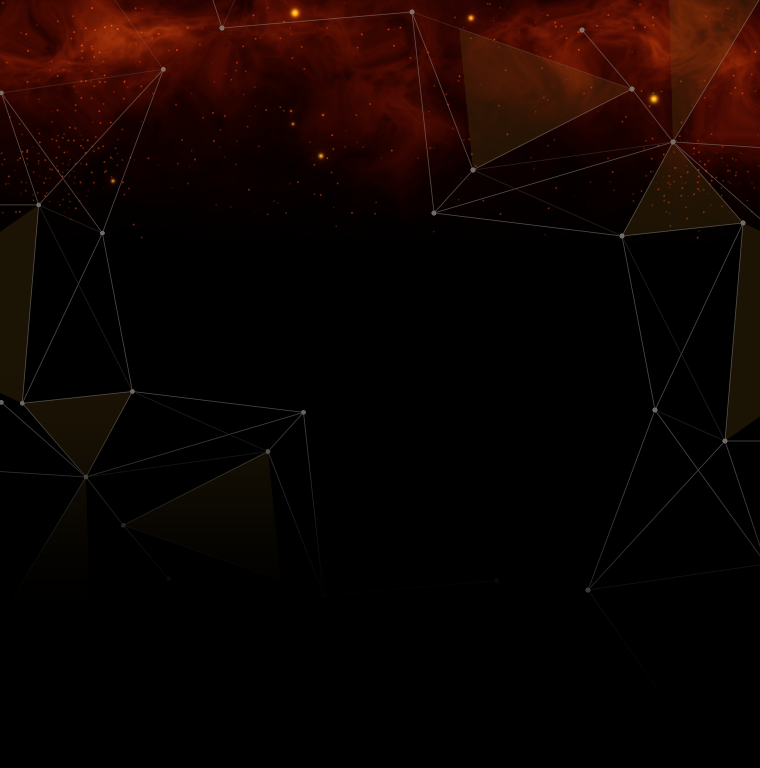
This background is drawn by a Shadertoy shader. Its source:

```glsl
#define SPAN 768.0
#define NEBULA_END 268.0
#define DOT_RADIUS 2.6
#define LINE_ALPHA 0.42
#define FILL_ALPHA 0.26
#define MESH_GREY vec3(0.58, 0.56, 0.54)
#define FILL_GOLD vec3(0.40, 0.28, 0.06)
#define COPY_SCALE 0.91

float hash(vec2 p) {
    vec3 q = fract(vec3(p.xyx) * 0.1031);
    q += dot(q, q.yzx + 33.33);
    return fract((q.x + q.y) * q.z);
}

float noise(vec2 p) {
    vec2 i = floor(p), f = fract(p);
    f = f * f * (3.0 - 2.0 * f);
    return mix(mix(hash(i), hash(i + vec2(1, 0)), f.x),
               mix(hash(i + vec2(0, 1)), hash(i + vec2(1, 1)), f.x), f.y);
}

float fbm(vec2 p) {
    float sum = 0.0, amp = 0.52;
    for (int i = 0; i < 4; i++) {
        sum += amp * noise(p);
        p = mat2(1.6, 1.2, -1.2, 1.6) * p + 17.3;
        amp *= 0.5;
    }
    return sum;
}

float blob(vec2 p, vec2 center, vec2 radius) {
    vec2 q = (p - center) / radius;
    return exp(-dot(q, q));
}

// Glowing regions broken up by cloud noise
vec3 nebula(vec2 p) {
    vec2 q = p + 45.0 * (vec2(noise(p / 45.0), noise(p / 45.0 + 40.0)) - 0.5);
    float glow = 0.13
        + 0.62 * blob(q, vec2(145, 35), vec2(85, 55))
        + 0.42 * blob(q, vec2(30, 75), vec2(75, 60))
        + 0.38 * blob(q, vec2(320, 30), vec2(95, 60))
        + 0.38 * blob(q, vec2(405, 120), vec2(50, 75))
        + 0.68 * blob(q, vec2(600, 35), vec2(110, 55))
        + 0.48 * blob(q, vec2(725, 90), vec2(70, 95));
    float cloud = fbm(q / 36.0 + 5.0);
    float wisps = 1.0 - abs(2.0 * fbm(q / 18.0 + 60.0) - 1.0);
    float heat = glow * (0.15 + 1.1 * cloud + 0.35 * wisps * wisps);
    heat *= 1.0 - smoothstep(90.0, NEBULA_END, p.y);
    return vec3(0.62 * heat, 0.19 * heat * heat, 0.03 * heat * heat);
}

vec3 stars(vec2 p, float px) {
    // Fine dust, denser in three clusters
    float density = 0.05 + 0.5 * blob(p, vec2(72, 165), vec2(50, 42))
        + 0.45 * blob(p, vec2(695, 180), vec2(55, 42)) + 0.15 * blob(p, vec2(90, 70), vec2(70, 50));
    density *= 1.0 - smoothstep(190.0, 250.0, p.y);
    vec3 light = vec3(0);
    for (int k = 0; k < 2; k++) {
        float cell = 6.0 + 5.0 * float(k);
        vec2 id = floor(p / cell) + 71.0 * float(k);
        vec2 jitter = 0.25 + 0.5 * vec2(hash(id + 3.1), hash(id + 8.7));
        float d = length(fract(p / cell) - jitter) * cell;
        float lit = step(hash(id), density) * hash(id + 5.5);
        light += vec3(0.60, 0.22, 0.05) * lit * (1.0 - smoothstep(0.0, 0.6 + px, d));
    }
    // Large stars: position and radius
    vec3 big[8] = vec3[8](
        vec3(295, 13, 3.6), vec3(654, 99, 3.6), vec3(471, 18, 2.6), vec3(321, 156, 2.3),
        vec3(293, 124, 1.4), vec3(291, 111, 1.0), vec3(323, 115, 1.0), vec3(113, 181, 1.8));
    for (int i = 0; i < 8; i++) {
        float r = big[i].z, d = length(p - big[i].xy) / r;
        light += vec3(0.85, 0.50 + 0.08 * r, 0.12) * exp(-d * d) * min(1.0, 0.4 + 0.2 * r);
        light += vec3(0.22, 0.06, 0.01) * exp(-d * 0.7);
    }
    return light;
}

// Distance to the nearest line (x) and joint (y) along a path
vec2 walk(vec2 p, vec2 path[16]) {
    vec2 a = path[0], nearest = vec2(dot(p - a, p - a));
    for (int i = 1; i < 16; i++) {
        vec2 b = path[i], ab = b - a, ap = p - a, bp = p - b;
        vec2 off = ap - ab * clamp(dot(ap, ab) / dot(ab, ab), 0.0, 1.0);
        nearest = min(nearest, vec2(dot(off, off), dot(bp, bp)));
        a = b;
    }
    return sqrt(nearest);
}

float side(vec2 p, vec2 a, vec2 b) {
    vec2 n = normalize(b - a);
    return n.x * (p.y - a.y) - n.y * (p.x - a.x);
}

float facet(vec2 p, vec2 a, vec2 b, vec2 c, float px) {
    float turn = sign(side(c, a, b));
    float d = min(turn * side(p, a, b), min(turn * side(p, b, c), turn * side(p, c, a)));
    return smoothstep(-0.5 * px, 0.5 * px, d);
}

// Gold facets, thin lines and round joints
vec3 mesh(vec3 color, vec2 p, float px, float fade) {
    vec2 upper[16] = vec2[16](
        vec2(200, -40), vec2(222, 28), vec2(412, 12), vec2(434, 213), vec2(473, 170), vec2(412, 12),
        vec2(473, 170), vec2(632, 89), vec2(582, 30), vec2(632, 89), vec2(673, 142), vec2(782, -38),
        vec2(673, 142), vec2(830, 152), vec2(673, 142), vec2(766, 224));
    vec2 lower[16] = vec2[16](
        vec2(673, 142), vec2(434, 213), vec2(622, 236), vec2(673, 142), vec2(743, 223), vec2(622, 236),
        vec2(655, 410), vec2(743, 223), vec2(725, 441), vec2(800, 441), vec2(725, 441), vec2(766, 564),
        vec2(655, 410), vec2(588, 590), vec2(725, 441), vec2(800, 441));
    vec2 faint[16] = vec2[16](
        vec2(673, 142), vec2(434, 213), vec2(412, 12), vec2(222, 28), vec2(250, -33), vec2(222, 28),
        vec2(412, 12), vec2(632, 89), vec2(673, 142), vec2(473, 170), vec2(622, 236), vec2(725, 441),
        vec2(655, 410), vec2(766, 564), vec2(588, 590), vec2(700, 750));
    float fill = facet(p, vec2(459, 28), vec2(473, 170), vec2(632, 89), px)
        + facet(p, vec2(673, 142), vec2(622, 236), vec2(743, 223), px)
        + facet(p, vec2(743, 223), vec2(725, 441), vec2(920, 305), px)
        + facet(p, vec2(673, 142), vec2(668, -40), vec2(782, -38), px);
    color = mix(color, FILL_GOLD, min(fill, 1.0) * FILL_ALPHA * fade);
    vec2 near = min(walk(p, upper), walk(p, lower));
    float line = max(1.0 - smoothstep(0.0, px, near.x),
                     0.4 - 0.4 * smoothstep(0.0, px, walk(p, faint).x));
    float joint = 1.0 - smoothstep(-0.5 * px, 0.5 * px, near.y - DOT_RADIUS);
    return mix(color, MESH_GREY, max(line * LINE_ALPHA, joint * 0.75) * fade);
}

void mainImage(out vec4 fragColor, in vec2 fragCoord) {
    float px = SPAN / iResolution.y;
    vec2 p = vec2(fragCoord.x, iResolution.y - fragCoord.y) * px;
    vec3 color = vec3(0);
    if (p.y < NEBULA_END) color = nebula(p) + stars(p, px);

    // Left of a slanted divide the mesh is smaller and turned half way round
    float fade = 1.0 - smoothstep(430.0, 770.0, p.y);
    if (p.x < 163.0 + 0.67 * p.y) {
        fade = 1.0 - smoothstep(370.0, 625.0, p.y);
        p = vec2(673, 142) + (vec2(86, 477) - p) / COPY_SCALE;
        px /= COPY_SCALE;
    }
    if (fade > 0.0) color = mesh(color, p, px, fade);
    fragColor = vec4(color, 1.0);
}
```
